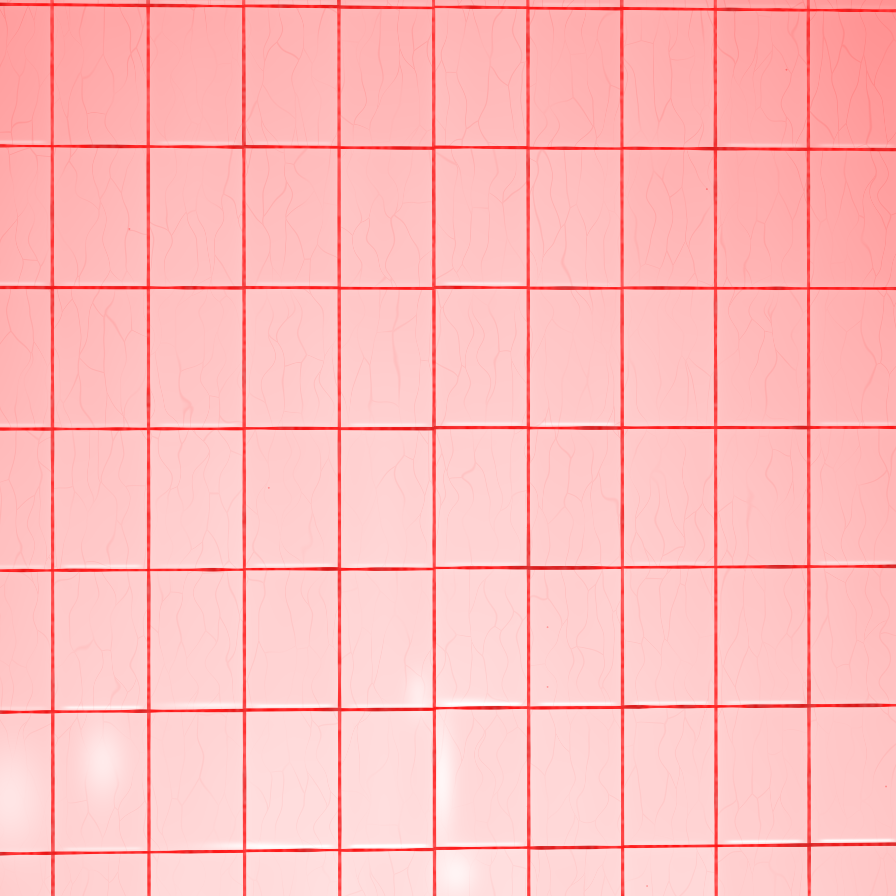
A Shadertoy shader for this texture:

```glsl
const vec2 TILE = vec2(0.1055, 0.1565);      // tile size in canvas units
const vec2 CRACK_CELLS = vec2(5.0, 1.9);     // crackle cells per tile

float hash(vec2 p) {
    vec3 q = fract(p.xyx * vec3(0.1031, 0.1030, 0.0973));
    q += dot(q, q.yzx + 33.33);
    return fract((q.x + q.y) * q.z);
}

vec2 hash2(vec2 p) {
    return vec2(hash(p), hash(p + 47.3));
}

float noise(vec2 p) {
    vec2 i = floor(p), f = fract(p);
    f = f * f * (3.0 - 2.0 * f);
    return mix(mix(hash(i), hash(i + vec2(1, 0)), f.x),
               mix(hash(i + vec2(0, 1)), hash(i + 1.0), f.x), f.y);
}

// Tile coordinates, with a slight perspective and uneven courses
vec2 tileCoords(vec2 uv) {
    float t = (uv.x - 0.0586 - 0.001 * (0.5 - uv.y)) / 0.10747;
    float u = t + 0.00238 * t * t;
    float v = (uv.y - 0.522) / mix(0.158, 0.155, uv.x);
    v += 0.012 * (hash(vec2(floor(u), 9.0)) - 0.5);
    return vec2(u, v);
}

// Canvas distance to the nearest border of stretched Voronoi cells
float crackDistance(vec2 p, vec2 density) {
    vec2 cell = floor(p), f = fract(p), nearest = vec2(0), nearestCell = vec2(0);
    float best = 9.0;
    for (int j = -1; j <= 1; j++)
    for (int i = -1; i <= 1; i++) {
        vec2 g = vec2(i, j);
        vec2 r = g + hash2(cell + g) - f;
        if (dot(r, r) < best) { best = dot(r, r); nearest = r; nearestCell = g; }
    }
    float d = 9.0;
    for (int j = -2; j <= 2; j++)
    for (int i = -2; i <= 2; i++) {
        vec2 g = nearestCell + vec2(i, j);
        vec2 r = g + hash2(cell + g) - f;
        vec2 n = r - nearest;
        if (dot(n, n) > 1e-5)
            d = min(d, dot(0.5 * (nearest + r), n) / length(n * density));
    }
    return d;
}

float stroke(float d, float halfWidth, float pixel) {
    return 1.0 - smoothstep(halfWidth - 0.6 * pixel, halfWidth + 0.6 * pixel, d);
}

float glow(vec2 p, vec2 center, vec2 size) {
    vec2 q = (p - center) / size;
    return exp(-dot(q, q));
}

// Light falling off towards the top and the sides
float wallTone(vec2 uv) {
    float dx = uv.x - 0.45;
    return 0.865 - 0.06 * uv.y - 0.1 * uv.y * uv.y - dx * dx * (0.28 + 0.18 * uv.y);
}

// Soft lamp reflections near the foot of the wall
float reflections(vec2 uv, float column) {
    float g = 0.55 * glow(uv, vec2(0.115, 0.15), vec2(0.025, 0.04));
    g += 0.5 * glow(uv, vec2(0.01, 0.11), vec2(0.04, 0.06));
    g += 0.75 * glow(uv, vec2(0.493, 0.13), vec2(0.014, 0.065)) * step(4.0, column);
    g += 0.5 * glow(uv, vec2(0.467, 0.225), vec2(0.014, 0.025)) * step(column, 3.5);
    g += 0.65 * glow(uv, vec2(0.51, 0.025), vec2(0.022, 0.025));
    g += 0.8 * glow(uv, vec2(0.28, 0.056), vec2(0.045, 0.004));
    g += 0.7 * glow(uv, vec2(0.24, 0.213), vec2(0.05, 0.003));
    return g + 0.6 * glow(uv, vec2(0.52, 0.216), vec2(0.035, 0.005));
}

void mainImage(out vec4 fragColor, in vec2 fragCoord) {
    vec2 uv = fragCoord / iResolution.xy;
    float pixel = 1.0 / iResolution.y;
    vec2 t = tileCoords(uv);
    vec2 id = floor(t), local = fract(t);
    vec2 edge = min(local, 1.0 - local) * TILE;

    // Glaze with small differences between tiles
    float tone = wallTone(uv) + 0.022 * (hash(id + 20.0) - 0.5);
    tone += 0.012 * (noise(uv * vec2(28.0, 9.0)) - 0.5);
    tone += 0.03 * exp(-min(edge.x, edge.y) / 0.0045);

    // Fine crackle, mostly upright, fading in and out
    vec2 bend = vec2(noise(t * vec2(4.0, 6.0) + id * 7.0), noise(t * 5.0 + 31.0)) - 0.5;
    vec2 q = (t + bend * vec2(0.16, 0.1)) * CRACK_CELLS + id * 17.0;
    float crack = stroke(crackDistance(q, CRACK_CELLS / TILE), 0.0006, pixel);
    float fade = smoothstep(0.2, 0.75, noise(t * vec2(2.5, 3.0) + 60.0));
    tone -= crack * mix(0.012, 0.06, fade) * mix(0.65, 1.1, uv.y);

    // Rare pinholes
    vec2 speck = uv * 45.0;
    float pinhole = stroke(length(fract(speck) - 0.5) / 45.0, 0.001, pixel);
    tone -= 0.22 * pinhole * step(0.994, hash(floor(speck) + 5.0));

    // Bright rim along the foot of some tiles, then lamp light
    float rim = exp(-pow((local.y * TILE.y - 0.0045) / 0.0018, 2.0));
    float span = smoothstep(0.05, 0.2, local.x) * smoothstep(0.98, 0.85, local.x);
    tone += 0.16 * rim * span * hash(id + 3.0) * mix(1.2, 0.6, uv.y);
    tone = mix(tone, 1.0, clamp(reflections(uv, id.x), 0.0, 0.95));

    // Worn grout: softer upright joints, deeper level joints
    float grain = noise(uv * 230.0), wear = noise(uv * 38.0 + 12.0);
    float upright = stroke(edge.x, 0.0016 + 0.0005 * wear, pixel);
    float level = stroke(edge.y, 0.0012 + 0.0009 * wear, pixel);
    tone = mix(tone, 0.18 + 0.2 * grain, upright);
    tone = mix(tone, 0.07 + 0.16 * grain, level);
    float darkness = max(upright * 0.4, level) * smoothstep(0.55, 0.95, wear);
    fragColor = vec4(1.0 - 0.15 * darkness, vec2(clamp(tone, 0.0, 1.0)), 1.0);
}
```
